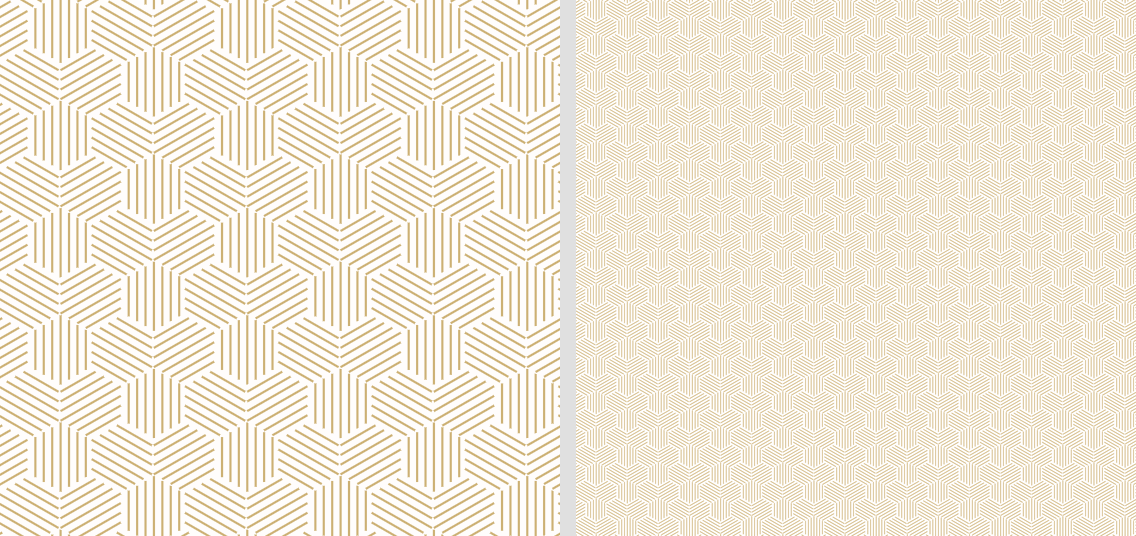
Left, the tile; right, the same tile 3 across and 3 down.
Reproduce this pattern procedurally as a WebGL 2 fragment shader.

```glsl
#version 300 es
precision highp float;

// Woven lattice of regular hexagons, each hatched with seven parallel bars.
// Three hatch directions alternate over the lattice, so chevrons and cubes
// appear. Each bar is the distance to a box in its hexagon's turned frame.

uniform vec2 u_resolution;
out vec4 fragColor;

// Lengths are in hexagon widths.
const float COLUMNS = 9.0;              // hexagons across: 3 repeats of 3
const float ROWS = 10.0;                // hexagon rows: 5 repeats of 2
const float ROW_STEP = 0.8660254;       // height between rows
const vec2 ORIGIN = vec2(0.957, 1.472 * ROW_STEP);
const float BAR_PITCH = 0.1352;
const float BAR_WIDTH = 0.0345;
const float BAR_REACH = 0.5586;         // half length of the middle bar
const float BAR_TAPER = 0.5773503;      // loss of half length per offset
const float OUTER_BAR = 3.0;            // bars on each side of the middle
const float UPRIGHT_SHIFT = 0.017;      // sideways nudge of upright hatching
const float EDGE_SOFTNESS = 1.1;        // edge blend in pixels
const vec3 PAPER = vec3(1.0, 0.992, 0.99);
const vec3 GOLD = vec3(0.80, 0.69, 0.45);

// Centre of the hexagon containing p, from two interleaved grids.
vec2 hexCentre(vec2 p) {
    vec2 span = vec2(1.0, 2.0 * ROW_STEP);
    vec2 evenCentre = round(p / span) * span;
    vec2 oddCentre = (floor(p / span) + 0.5) * span;
    vec2 toEven = p - evenCentre;
    vec2 toOdd = p - oddCentre;
    return dot(toEven, toEven) < dot(toOdd, toOdd) ? evenCentre : oddCentre;
}

// Hatch direction of a hexagon: 0 upright, 1 falling, 2 rising.
float hatchKind(vec2 centre) {
    float row = round(centre.y / ROW_STEP);
    float column = round(centre.x - 0.5 * row);
    return floor(mod(column - row + 0.5, 3.0));
}

float boxDistance(vec2 p, vec2 halfSize) {
    vec2 d = abs(p) - halfSize;
    return length(max(d, 0.0)) + min(max(d.x, d.y), 0.0);
}

// Distance to the nearest bar, with bars running along y.
float hatchDistance(vec2 p) {
    float bar = clamp(round(p.x / BAR_PITCH), -OUTER_BAR, OUTER_BAR);
    float offset = bar * BAR_PITCH;
    float reach = BAR_REACH - abs(offset) * BAR_TAPER;
    return boxDistance(p - vec2(offset, 0.0), vec2(0.5 * BAR_WIDTH, reach));
}

void main() {
    vec2 uv = gl_FragCoord.xy / u_resolution;
    vec2 p = uv * vec2(COLUMNS, ROWS * ROW_STEP) - ORIGIN;
    float pixel = COLUMNS / u_resolution.x;

    // Local frame of the hexagon, turned to its hatch direction
    vec2 centre = hexCentre(p);
    float kind = hatchKind(centre);
    vec2 local = p - centre;
    if (kind < 0.5) local.x -= UPRIGHT_SHIFT;
    float turn = radians(60.0 * kind);
    float c = cos(turn);
    float s = sin(turn);
    local = vec2(c * local.x + s * local.y, c * local.y - s * local.x);

    // Bars over paper
    float coverage = clamp(0.5 - hatchDistance(local) / (EDGE_SOFTNESS * pixel), 0.0, 1.0);
    fragColor = vec4(mix(PAPER, GOLD, coverage), 1.0);
}
```
